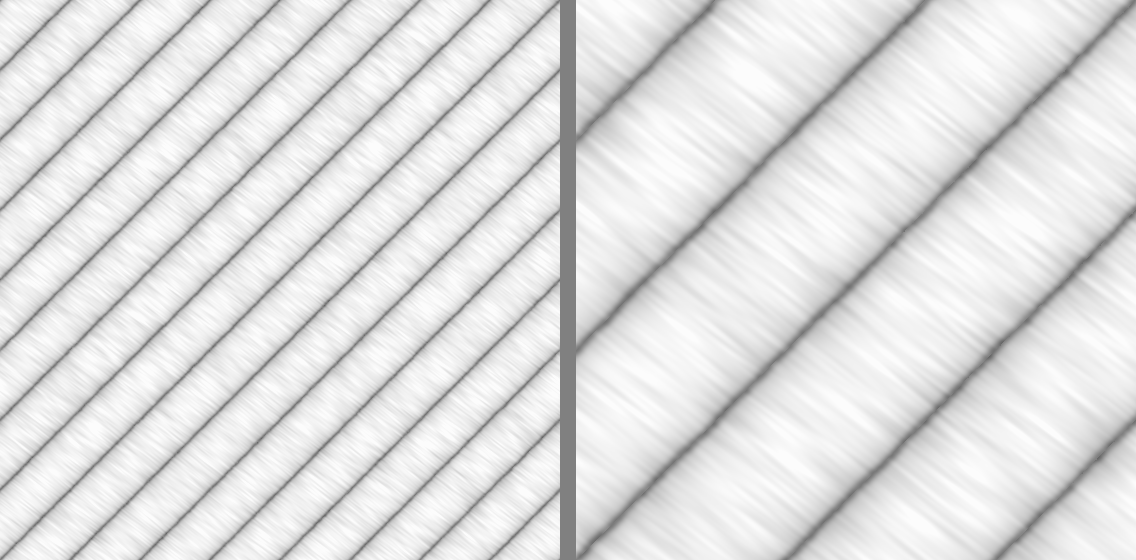
Left: the whole. Right: its middle third, enlarged.
Reproduce this pattern procedurally as a three.js fragment shader.

```glsl
// Pale fibrous cords laid diagonally, with dark creases between them.
#define CORDS 8.0
#define CORD_LIGHT 0.967
#define SHADE_DEPTH 0.27
#define SHADE_WIDTH 0.13
#define CREASE_DEPTH 0.21
#define CREASE_WIDTH 0.034
#define FIBRE_LEAN 0.016
#define FIBRE_CONTRAST 0.085
#define BLOTCH_CONTRAST 0.007
#define CREASE_WOBBLE 0.006
#define TAU 6.2831853

varying vec2 vUv;

vec3 hash3(vec2 p) {
  vec3 q = fract(p.xyx * vec3(0.1031, 0.1030, 0.0973));
  q += dot(q, q.yxz + 33.33);
  return fract((q.xxy + q.yzz) * q.zyx);
}

// Wrapping cellular noise: soft spots of random strength, signed around zero.
float cellGrain(vec2 p, vec2 period) {
  vec2 cell = floor(p);
  float sum = 0.0;
  for (int j = -1; j <= 1; j++) {
    for (int i = -1; i <= 1; i++) {
      vec2 neighbour = cell + vec2(float(i), float(j));
      vec3 rnd = hash3(mod(neighbour, period) + 7.0);
      vec2 offset = p - neighbour - rnd.xy;
      float falloff = max(0.0, 1.0 - dot(offset, offset));
      sum += (rnd.z - 0.5) * falloff * falloff;
    }
  }
  return sum;
}

// Layered sines with whole frequencies along both diagonals.
float blotches(vec2 d) {
  return sin(TAU * (5.0 * d.x + 3.0 * d.y))
       + sin(TAU * (11.0 * d.x - 8.0 * d.y) + 1.7)
       + sin(TAU * (19.0 * d.x + 14.0 * d.y) + 4.1);
}

void main() {
  // x runs along the cords, y across them
  vec2 diagonal = vec2(vUv.x + vUv.y, vUv.y - vUv.x);
  float across = fract(diagonal.y * CORDS + 0.5) - 0.5;
  float centred = fract(diagonal.y * CORDS) - 0.5;

  // Fibres: fine and coarse threads leaning across each cord
  vec2 fibre = vec2(diagonal.x + FIBRE_LEAN * centred, diagonal.y);
  vec2 finePeriod = vec2(230.0, CORDS * 3.0);
  vec2 coarsePeriod = vec2(110.0, CORDS * 2.0);
  float fine = cellGrain(fibre * finePeriod, finePeriod);
  float coarse = cellGrain(fibre * coarsePeriod + 0.37, coarsePeriod);
  float grain = fine + 0.45 * coarse;
  float cloud = blotches(diagonal);

  // Rounded cord shading and a narrow, slightly uneven crease
  float wobble = CREASE_WOBBLE * (cloud * 0.5 + 2.0 * coarse);
  float crease = (across + wobble) / CREASE_WIDTH;
  float light = CORD_LIGHT
    - SHADE_DEPTH * exp(-abs(across) / SHADE_WIDTH)
    - CREASE_DEPTH * exp(-crease * crease) * (1.0 + 0.5 * coarse);

  light += FIBRE_CONTRAST * grain + BLOTCH_CONTRAST * cloud;
  gl_FragColor = vec4(vec3(clamp(light, 0.0, 0.99)), 1.0);
}
```
